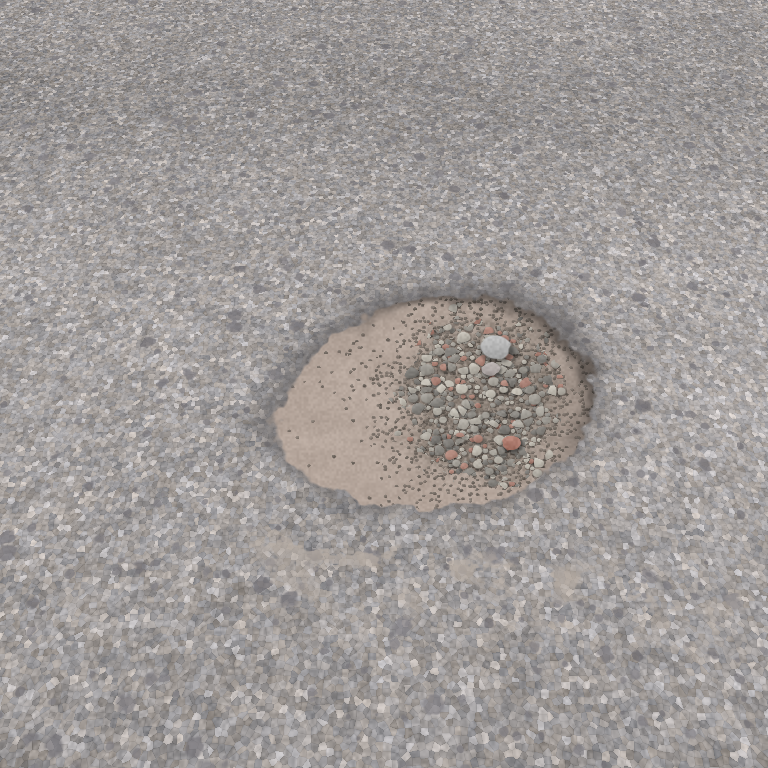
Give the GLSL for this texture, as a Shadertoy shader.

```glsl
const vec3 ROAD_TINT = vec3(1.0, 0.975, 0.968);
const vec3 SAND = vec3(0.705, 0.645, 0.605);
const vec3 DUST = vec3(0.72, 0.68, 0.645);
const vec3 DIRT = vec3(0.50, 0.465, 0.43);
const vec3 DARK_STONE = vec3(0.43, 0.42, 0.44);
const vec3 RIM_DARK = vec3(0.39, 0.38, 0.385);
const vec3 RED_STONE = vec3(0.67, 0.48, 0.43);
const vec2 HOLE_CENTER = vec2(0.566, 0.479);
const vec2 HOLE_RADII = vec2(0.202, 0.138);
const vec2 GRAVEL_CENTER = vec2(0.31, 0.02);
const vec2 GRAVEL_RADII = vec2(0.54, 0.86);
const float HORIZON = 1.8;
const float GRAIN_SCALE = 190.0;
const float STONE_SCALE = 62.0;

float hash(vec2 p) {
  vec3 q = fract(p.xyx * 0.1031);
  q += dot(q, q.yzx + 33.33);
  return fract((q.x + q.y) * q.z);
}

float noise(vec2 p) {
  vec2 i = floor(p), f = fract(p);
  f = f * f * (3.0 - 2.0 * f);
  return mix(mix(hash(i), hash(i + vec2(1, 0)), f.x),
             mix(hash(i + vec2(0, 1)), hash(i + vec2(1, 1)), f.x), f.y);
}

float fbm(vec2 p) {
  float sum = 0.0, amp = 0.533;
  for (int i = 0; i < 4; i++) {
    sum += amp * noise(p);
    p = p * 2.03 + 17.3;
    amp *= 0.5;
  }
  return sum;
}

float bell(float x, float width) { return exp(-x * x / (width * width)); }

float below(float a, float b, float x) { return 1.0 - smoothstep(a, b, x); }

// Distances to the two nearest seeds, with the cell id and offset
vec2 cells(vec2 p, out vec2 id, out vec2 offset) {
  vec2 dist = vec2(9.0);
  for (int k = 0; k < 9; k++) {
    vec2 c = floor(p) + vec2(k % 3 - 1, k / 3 - 1);
    vec2 r = p - c - 0.1 - 0.8 * vec2(hash(c), hash(c + 71.7));
    float d = length(r);
    if (d < dist.x) { dist = vec2(d, dist.x); id = c; offset = r; }
    else dist.y = min(dist.y, d);
  }
  return dist;
}

vec3 asphalt(vec2 uv) {
  float depth = 1.0 / (HORIZON - uv.y);
  vec2 road = vec2((uv.x - 0.5) * depth, 1.6 * depth) + 3.0;
  vec2 id, off;

  // Broad tone with worn lanes
  float tone = 0.622 + 0.045 * bell(uv.y - 0.5, 0.22) - 0.035 * bell(uv.y - 0.87, 0.07);
  tone += 0.025 * bell(uv.x - 0.95, 0.25) * bell(uv.y - 0.5, 0.25);
  tone += 0.06 * (fbm(uv * vec2(4, 9)) - 0.5) + 0.1 * (fbm(road * 60.0) - 0.5);

  // Aggregate grain
  vec2 d = cells(road * GRAIN_SCALE, id, off);
  float h = hash(id + 5.0);
  tone += 0.15 * (h - 0.5) + 0.07 * smoothstep(0.88, 0.95, h);
  tone -= 0.05 * below(0.0, 0.2, d.y - d.x);
  tone += 0.13 * (noise(road * 410.0) - 0.5);
  vec3 col = tone * ROAD_TINT + (hash(id + 31.0) - 0.5) * vec3(0.035, 0.01, -0.025);

  // Sparse larger stones
  for (float k = 1.0; k < 3.0; k++) {
    d = cells(road * 48.0 * k + 9.0 * k, id, off);
    float size = 0.18 + 0.24 * hash(id + 8.0);
    float ragged = d.x + 0.2 * (noise(road * 300.0) - 0.5);
    float spot = step(0.91, hash(id + 2.0)) * below(size - 0.1, size + 0.06, ragged);
    col = mix(col, DARK_STONE + 0.1 * hash(id), 0.68 * spot);
  }

  // Broken dust streak below the hole
  float dy = uv.y - 0.297 + 0.13 * (uv.x - 0.34);
  float streak = bell(dy, 0.022) + 0.55 * bell(dy + 0.055, 0.04);
  streak *= smoothstep(0.27, 0.36, uv.x) * below(0.88, 1.0, uv.x);
  float patches = fbm(uv * vec2(30, 44)) + 0.12 * (noise(uv * 190.0) - 0.5);
  return mix(col, DUST, 0.7 * smoothstep(0.52, 0.62, patches) * streak);
}

vec3 stoneColor(vec2 id) {
  vec3 col = mix(vec3(0.47, 0.46, 0.445), vec3(0.76, 0.74, 0.7), hash(id + 3.0));
  return mix(col, RED_STONE, 0.8 * step(0.9, hash(id + 19.0)));
}

vec3 holeFloor(vec2 uv, vec2 q) {
  float grit = noise(uv * 330.0) - 0.5;
  vec3 col = SAND + 0.07 * (fbm(uv * vec2(22, 40)) - 0.5) + 0.06 * grit;
  col *= 1.0 - 0.1 * smoothstep(0.5, 0.95, q.x);
  float reach = length((q - GRAVEL_CENTER) / GRAVEL_RADII) + 0.5 * (fbm(uv * 26.0) - 0.5);
  float density = below(0.65, 1.12, reach);
  col = mix(col, DIRT + 0.22 * grit, 0.7 * density);

  // Crumbs, pebbles, then stones
  for (int k = 0; k < 3; k++) {
    float scale = STONE_SCALE * (k == 0 ? 3.2 : k == 1 ? 1.8 : 1.0);
    vec2 id, off;
    vec2 d = cells(uv * scale * vec2(1, 1.2) + 13.0 * float(k), id, off);
    float chance = k == 0 ? 0.4 * below(0.8, 1.7, reach) + 0.03 : 0.7 * density;
    float present = step(hash(id + 41.0), chance);
    float size = 0.34 + 0.25 * hash(id + 6.0);
    float body = smoothstep(0.04, 0.2, d.y - d.x) * below(size - 0.09, size + 0.05, d.x);
    col *= 1.0 - 0.28 * present * below(0.3, 0.75, length(off + vec2(-0.1, 0.18)));
    vec3 stone = k == 0 ? mix(DIRT * 0.85, SAND, 0.4 * hash(id)) : stoneColor(id);
    stone += 0.14 * dot(off, vec2(-0.35, 0.9)) + 0.07 * grit;
    col = mix(col, stone, body * present);
  }

  // Prominent stones: position, size, redness
  vec4 large[3] = vec4[3](vec4(0.645, 0.547, 0.021, 0), vec4(0.639, 0.52, 0.012, 0.15),
                          vec4(0.666, 0.423, 0.013, 1));
  for (int k = 0; k < 3; k++) {
    vec4 s = large[k];
    vec2 r = (uv - s.xy) / s.z * vec2(1, 1.35);
    float edge = length(r) + 0.25 * (noise(r * 2.0 + s.xy * 90.0) - 0.5);
    col *= 1.0 - 0.35 * below(0.85, 1.3, length(r + vec2(-0.1, 0.2)));
    vec3 stone = mix(vec3(0.69), RED_STONE, s.w) + 0.07 * r.y + 0.08 * grit;
    col = mix(col, stone, below(0.88, 1.03, edge));
  }
  return col;
}

void mainImage(out vec4 fragColor, in vec2 fragCoord) {
  vec2 uv = fragCoord / iResolution.y;
  vec2 q = (uv - HOLE_CENTER) / HOLE_RADII;
  vec2 dir = q / max(length(q), 0.001);

  // Uneven outline, pulled in at the upper left
  float radius = 1.0 - 0.13 * smoothstep(0.6, 1.0, dot(dir, vec2(-0.75, 0.66)));
  radius += 0.07 * smoothstep(0.7, 1.0, dot(dir, vec2(-0.77, -0.64)));
  radius += 0.04 * smoothstep(0.7, 1.0, dot(dir, vec2(0.7)));
  float rim = length(q) - radius + 0.17 * (fbm(uv * 27.0) - 0.5) + 0.05 * (noise(uv * 95.0) - 0.5);

  // Dark broken asphalt around the hole
  float upper = smoothstep(-0.5, 0.6, dir.y - 0.25 * dir.x);
  float halo = bell(max(rim, 0.0), mix(0.07, 0.13, upper)) * mix(0.42, 0.72, upper);
  vec3 road = asphalt(uv) * (1.0 - 0.08 * bell(max(rim, 0.0), 0.3));
  road = mix(road, RIM_DARK + 0.16 * (noise(uv * 210.0) - 0.3), halo);

  // Floor, shaded under the far and right lip
  float lip = smoothstep(-0.1, 0.8, dot(dir, vec2(0.65, 0.76)));
  vec3 ground = holeFloor(uv, q) * (1.0 - 0.4 * lip * bell(rim, 0.07));
  float soft = max(0.016, 1.5 / (iResolution.y * HOLE_RADII.y));
  fragColor = vec4(clamp(mix(ground, road, smoothstep(-soft, soft, rim)), 0.0, 1.0), 1);
}
```
